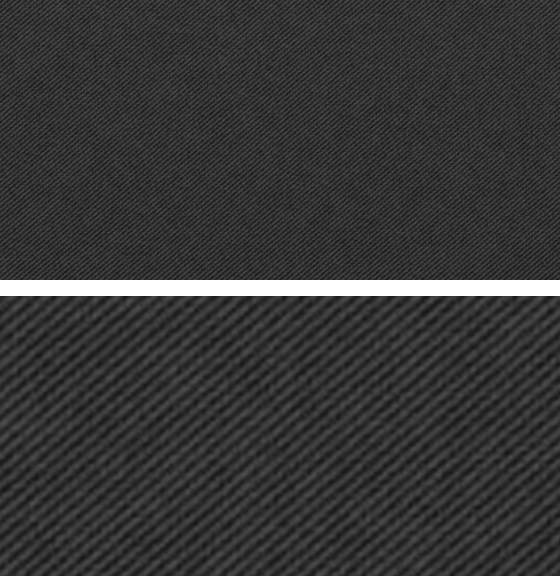
Top: the whole. Bottom: its middle third, enlarged.
Give the GLSL for this texture, as a Shadertoy shader.

```glsl
#define STRIPES_ACROSS 95.0
#define STRIPES_DOWN 56.0
#define THREADS_ACROSS 190.0
#define THREADS_DOWN 95.0
#define THREAD_DEPTH 0.010
#define GRAIN 0.075
#define GRAIN_SCALE 200.0
#define MOTTLE 0.018
#define TOP_LIGHT 0.012
#define DARK_COLOR vec3(0.133, 0.133, 0.136)
#define LIGHT_COLOR vec3(0.257, 0.257, 0.258)

const float TAU = 6.2831853;

float hash(vec2 cell) {
    vec3 q = fract(vec3(cell.xyx) * 0.1031);
    q += dot(q, q.yzx + 33.33);
    return fract((q.x + q.y) * q.z);
}

float valueNoise(vec2 p) {
    vec2 cell = floor(p);
    vec2 f = fract(p);
    f = f * f * (3.0 - 2.0 * f);
    float lower = mix(hash(cell), hash(cell + vec2(1.0, 0.0)), f.x);
    float upper = mix(hash(cell + vec2(0.0, 1.0)), hash(cell + 1.0), f.x);
    return mix(lower, upper, f.y);
}

// Soft ribs rising to the right: 1 on the rib, 0 in the groove
float twill(vec2 uv) {
    float phase = uv.x * STRIPES_ACROSS - uv.y * STRIPES_DOWN;
    return 0.5 + 0.5 * cos(TAU * phase);
}

// Faint grid of crossing threads
float threadGrid(vec2 uv) {
    vec2 wave = cos(TAU * uv * vec2(THREADS_ACROSS, THREADS_DOWN));
    return 0.5 * (wave.x + wave.y);
}

void mainImage(out vec4 fragColor, in vec2 fragCoord) {
    vec2 uv = fragCoord / iResolution.xy;
    vec2 p = fragCoord / iResolution.y;

    vec3 color = mix(DARK_COLOR, LIGHT_COLOR, twill(uv));
    color += THREAD_DEPTH * threadGrid(uv);

    // Wear: fine grain and broader patches
    color += GRAIN * (valueNoise(p * GRAIN_SCALE) - 0.5);
    color += MOTTLE * (valueNoise(p * 29.0 + 17.0) - 0.5);

    // Slightly brighter towards the top
    color += TOP_LIGHT * (uv.y - 0.5);

    fragColor = vec4(clamp(color, 0.0, 1.0), 1.0);
}
```
